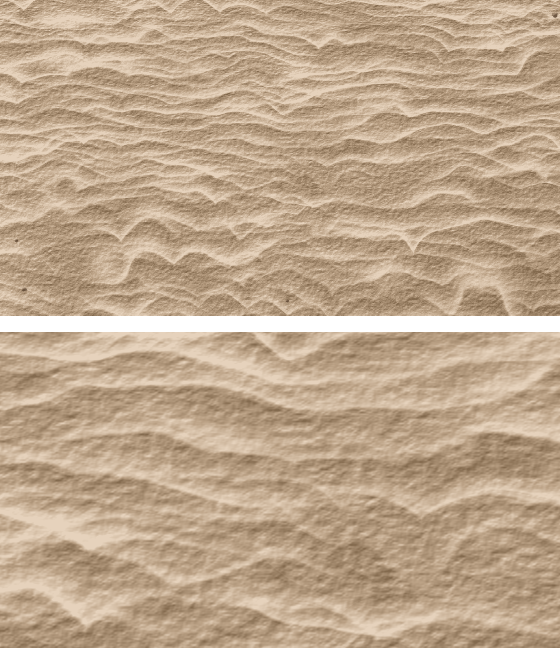
Top, the full canvas; bottom, a detail of the centre.
Give the GLSL for this texture, as a WebGL 1 fragment shader.

```glsl
precision highp float;
// Wind-rippled dry sand: bright broken crests over rough, shaded slopes.
uniform vec2 u_resolution;

#define RIPPLE_ROWS 10.5
#define ROW_CROWDING 4.0
#define CREST_FADE 2.8
#define CREST_GAIN 0.88
#define SHADE_GAIN 0.32
#define GRAIN_GAIN 1.0
#define GRAIN_SCALE 112.0
#define BASE_TONE 0.34
#define PEBBLE_CHANCE 0.07

const vec3 SHADOW_SAND = vec3(0.59, 0.49, 0.38);
const vec3 MIDDLE_SAND = vec3(0.74, 0.64, 0.53);
const vec3 BRIGHT_SAND = vec3(0.88, 0.80, 0.71);
const vec3 PEBBLE_COLOR = vec3(0.36, 0.27, 0.19);

float hash(vec2 p) {
  vec3 q = fract(vec3(p.xyx) * 0.1031);
  q += dot(q, q.yzx + 33.33);
  return fract((q.x + q.y) * q.z);
}

float noise(vec2 p) {
  vec2 i = floor(p), f = fract(p);
  f = f * f * (3.0 - 2.0 * f);
  return mix(mix(hash(i), hash(i + vec2(1.0, 0.0)), f.x),
             mix(hash(i + vec2(0.0, 1.0)), hash(i + vec2(1.0, 1.0)), f.x), f.y);
}

// One family of crests: x = light above each crest, y = shade below it.
vec2 ripples(vec2 p, float seed) {
  vec2 s = p + seed * vec2(17.3, 31.7) + 40.0;
  float bend = 1.8 * noise(s * vec2(3.3, 0.33));
  float arcs = 0.75 * abs(2.0 * noise(s * vec2(6.5, 0.5) + 9.0) - 1.0);
  float wobble = 0.22 * noise(s * vec2(19.0, 1.2));
  float phase = p.y + bend - arcs + wobble + seed * 0.37;
  float f = fract(phase);
  float row = floor(phase) + 60.0;
  float strength = smoothstep(0.15, 0.75, noise(vec2(s.x * 5.0, row * 7.3 + seed)));
  float fade = mix(CREST_FADE + 2.0, CREST_FADE, strength);
  float light = pow(1.0 - f, fade) * smoothstep(0.0, 0.1, f) * 1.1;
  return strength * vec2(light, pow(f, 3.0) * (1.0 - smoothstep(0.94, 1.0, f)));
}

// Rough surface lit from the upper left.
float grain(vec2 p) {
  vec2 toLight = vec2(-0.3, 0.6);
  float sum = 0.0, weight = 0.6;
  for (int i = 0; i < 3; i++) {
    sum += weight * (noise(p) - noise(p + toLight));
    p = p * 1.9 + 13.7;
    weight *= 0.75;
  }
  return sum;
}

// Sparse small pebbles: x = body, y = lit upper rim.
vec2 pebbles(vec2 p) {
  vec2 cell = floor(p * 6.0);
  vec2 center = 0.25 + 0.5 * vec2(hash(cell + 3.1), hash(cell + 8.7));
  vec2 d = (fract(p * 6.0) - center) / 6.0;
  float radius = mix(0.003, 0.008, hash(cell + 21.0));
  radius *= 0.7 + 0.6 * noise(p * 190.0);
  float present = step(hash(cell + 47.0), PEBBLE_CHANCE);
  float body = 1.0 - smoothstep(radius - 0.002, radius + 0.002, length(d * vec2(0.8, 1.0)));
  float rim = smoothstep(0.0, radius, d.y - d.x * 0.4);
  return present * body * vec2(1.0, rim);
}

void main() {
  vec2 p = gl_FragCoord.xy / u_resolution.y;
  float aspect = u_resolution.x / u_resolution.y;

  // Rows crowd together toward the far, upper edge.
  vec2 ground = vec2(p.x, p.y * (RIPPLE_ROWS + ROW_CROWDING * p.y));
  float light = 0.0, shade = 0.0;
  for (int i = 0; i < 3; i++) {
    float k = float(i);
    vec2 r = ripples(ground * vec2(1.0 + 0.2 * k, 0.85 + 0.3 * k), k);
    light = 1.0 - (1.0 - light) * (1.0 - r.x * (1.0 - 0.18 * k));
    shade = max(shade, r.y);
  }

  // Broad patches, a lighter far left, and grain that fades on smooth crests.
  float patches = noise(ground * vec2(3.5, 0.3) + 5.0) - 0.5;
  float roughness = GRAIN_GAIN * (1.0 - 0.75 * light);
  float tone = BASE_TONE + CREST_GAIN * light - SHADE_GAIN * shade * (1.0 - light);
  tone += 0.25 * patches + 0.14 * (p.y - 0.5) - 0.14 * (p.x / aspect - 0.5);
  tone += roughness * grain(p * GRAIN_SCALE * vec2(0.8, 1.0 + 0.25 * p.y));

  // Tone to sand colour.
  vec3 color = mix(SHADOW_SAND, MIDDLE_SAND, clamp(tone * 1.9, -0.5, 1.0));
  color = mix(color, BRIGHT_SAND, clamp((tone - 0.526) * 2.1, 0.0, 1.15));
  vec2 stone = pebbles(p);
  color = mix(color, mix(PEBBLE_COLOR, MIDDLE_SAND, 0.7 * stone.y), 0.85 * stone.x);
  gl_FragColor = vec4(clamp(color, 0.0, 1.0), 1.0);
}
```
